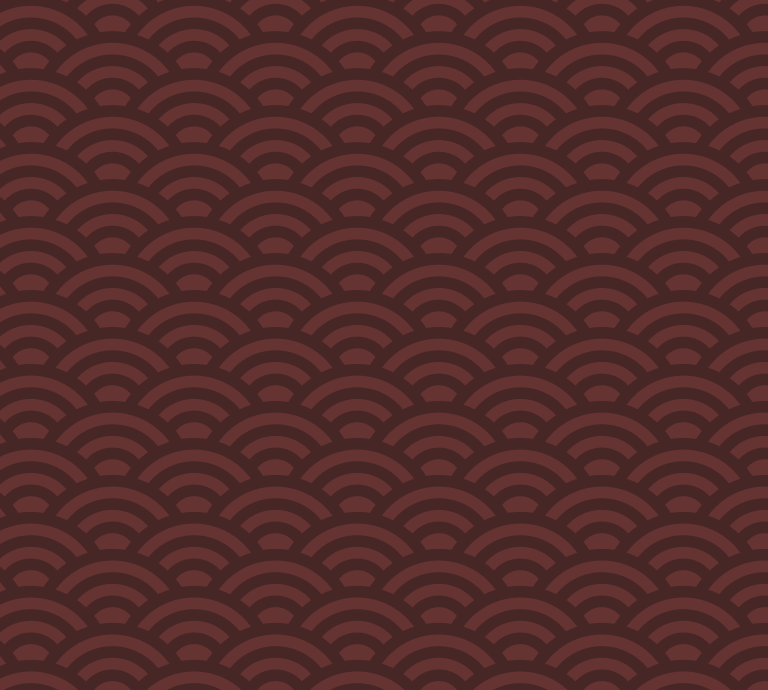
Reproduce this pattern procedurally as a WebGL 2 fragment shader.

```glsl
#version 300 es
precision highp float;
// Overlapping rows of concentric wave scales in two dark reds.

#define RADII_ACROSS 9.416              // canvas width in scale radii
#define ROW_STEP 0.4534                 // height between rows, in radii
#define RINGS 7.0                       // equal ring widths per radius
#define ANCHOR vec2(-0.3286, -0.3261)   // one scale centre, from mid canvas
#define DARK vec3(0.279, 0.149, 0.149)
#define LIGHT vec3(0.400, 0.200, 0.200)

uniform vec2 u_resolution;
out vec4 fragColor;

// Antialiased coverage of a disc at distance r from its centre.
float disc(float r, float radius, float pixel) {
    return clamp(0.5 + (radius - r) / pixel, 0.0, 1.0);
}

// Light core and two light bands; the outermost ring stays dark.
float scaleRings(float r, float pixel) {
    float light = 0.0;
    for (int i = 2; i <= 6; i++) {
        float side = i % 2 == 0 ? 1.0 : -1.0;
        light += side * disc(r, float(i) / RINGS, pixel);
    }
    return light;
}

void main() {
    float pixel = RADII_ACROSS / u_resolution.x;
    vec2 p = (gl_FragCoord.xy - 0.5 * u_resolution) * pixel - ANCHOR;

    // Paint the three rows that reach this point, back to front.
    float backRow = floor(p.y / ROW_STEP);
    float light = 0.0;
    for (int i = 0; i < 3; i++) {
        float row = backRow - float(i);
        // Every other row shifts by one radius, half a repeat.
        vec2 local = vec2(mod(p.x - row + 1.0, 2.0) - 1.0, p.y - row * ROW_STEP);
        float r = length(local);
        light = mix(light, scaleRings(r, pixel), disc(r, 1.0, pixel));
    }
    fragColor = vec4(mix(DARK, LIGHT, light), 1.0);
}
```
